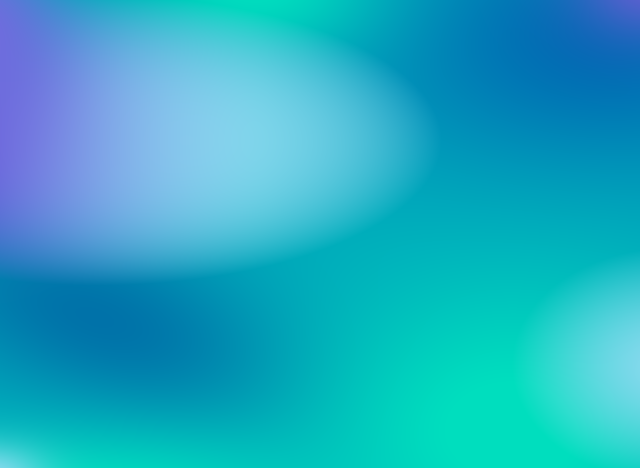
A WebGL 1 fragment shader for this background:

```glsl
precision highp float;
// A soft mesh gradient: a teal field tinted by broad blue, green and violet
// glows, overlaid with two pale egg-shaped lobes that fade towards their rims.
// Positions are fractions of the canvas, with the origin at the lower left.

uniform vec2 u_resolution;

const vec3 TEAL = vec3(0.00, 0.665, 0.735);
const vec3 BLUE = vec3(0.00, 0.41, 0.70);
const vec3 OCEAN = vec3(0.00, 0.44, 0.66);
const vec3 GREEN = vec3(0.00, 0.87, 0.745);
const vec3 VIOLET = vec3(0.44, 0.42, 0.87);
const vec3 INDIGO = vec3(0.38, 0.37, 0.82);
const vec3 ICE = vec3(0.55, 0.855, 0.94);

// Gaussian falloff around a centre; slope tilts its horizontal axis.
float glow(vec2 p, vec2 centre, vec2 radius, float slope) {
  vec2 d = p - centre;
  d.y -= slope * d.x;
  d /= radius;
  return exp(-dot(d, d));
}

// Bounded ellipse; a higher power keeps the core brighter near the rim.
float lobe(vec2 p, vec2 centre, vec2 radius, float power) {
  float r = length((p - centre) / radius);
  return 1.0 - pow(clamp(r, 0.0, 1.0), power);
}

// Teal field with its dark blue and green areas.
vec3 field(vec2 p) {
  vec3 color = TEAL;
  color = mix(color, BLUE, glow(p, vec2(0.95, 0.92), vec2(0.37, 0.29), 0.0));
  color = mix(color, OCEAN, glow(p, vec2(0.17, 0.31), vec2(0.34, 0.20), -0.4));
  float lowerGreen = 1.1 * glow(p, vec2(0.80, 0.08), vec2(0.33), 0.0);
  color = mix(color, GREEN, min(lowerGreen, 1.0));
  color = mix(color, GREEN, glow(p, vec2(0.15, -0.06), vec2(0.35, 0.14), 0.0));
  color = mix(color, GREEN, glow(p, vec2(0.40, 1.03), vec2(0.19, 0.15), 0.0));
  return color;
}

void main() {
  vec2 p = gl_FragCoord.xy / u_resolution;
  vec3 color = field(p);

  // Large lobe, running from violet at the left side to ice blue.
  float across = 1.0 - pow(1.0 - clamp(p.x / 0.42, 0.0, 1.0), 1.6);
  vec3 lobeColor = mix(VIOLET, ICE, across);
  color = mix(color, lobeColor, lobe(p, vec2(0.15, 0.70), vec2(0.54, 0.31), 3.0));

  // Pale lobe at the right side.
  color = mix(color, ICE, lobe(p, vec2(1.05, 0.22), vec2(0.25), 1.5));

  // Corner accents.
  color = mix(color, VIOLET, glow(p, vec2(-0.03, 0.93), vec2(0.13, 0.25), 0.0));
  color = mix(color, INDIGO, glow(p, vec2(1.02, 1.04), vec2(0.12), 0.0));
  color = mix(color, ICE, glow(p, vec2(-0.02), vec2(0.09, 0.07), 0.0));

  gl_FragColor = vec4(color, 1.0);
}
```
